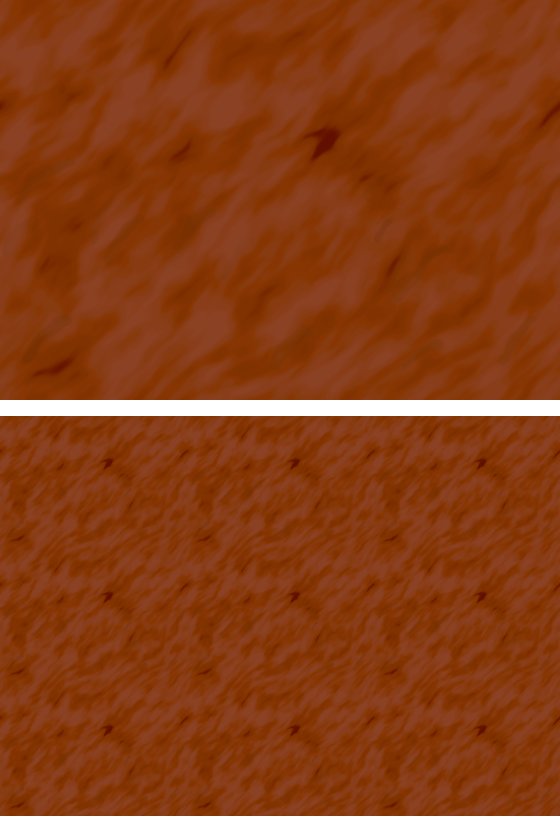
Top, the tile; bottom, the same tile 3 across and 3 down.
A Shadertoy shader for this texture:

```glsl
// Rust-brown painted surface with soft diagonal smears of pink, orange and umber.
// Layers of slanted, wrapping gradient noise choose the pigment; a few faint
// curved brush strokes and deep red cores lie on top. Tiles in both directions.

// Usual sine hash
float hash(vec2 p) {
    return fract(sin(dot(p, vec2(127.1, 311.7))) * 43758.5453);
}

// Gradient of a lattice corner, equal for all corners one whole tile apart
vec2 cornerGradient(vec2 corner, vec4 m, float seed) {
    float cells = m.x * m.w - m.y * m.z;
    vec2 wrapped = vec2(m.w * corner.x - m.y * corner.y,
                        m.x * corner.y - m.z * corner.x);
    wrapped = floor(mod(wrapped + 0.5, cells));
    float angle = 6.28318 * hash(wrapped + seed);
    return vec2(cos(angle), sin(angle));
}

// Noise on a slanted lattice: m.xy counts cells across the grain, m.zw along it.
// Whole numbers in m make it wrap on the unit square.
float slantNoise(vec2 uv, vec4 m, float seed) {
    vec2 q = vec2(dot(uv, m.xy), dot(uv, m.zw));
    vec2 i = floor(q), f = q - i;
    vec2 s = f * f * f * (f * (f * 6.0 - 15.0) + 10.0);
    vec2 e = vec2(1.0, 0.0);
    float a = dot(cornerGradient(i, m, seed), f);
    float b = dot(cornerGradient(i + e.xy, m, seed), f - e.xy);
    float c = dot(cornerGradient(i + e.yx, m, seed), f - e.yx);
    float d = dot(cornerGradient(i + 1.0, m, seed), f - 1.0);
    return mix(mix(a, b, s.x), mix(c, d, s.x), s.y);
}

// Pigment from deep umber (0) to dusty pink (1)
vec3 pigment(float t) {
    vec3 col = mix(vec3(0.46, 0.14, 0.0), vec3(0.50, 0.195, 0.0), smoothstep(0.0, 0.10, t));
    col = mix(col, vec3(0.53, 0.21, 0.01), smoothstep(0.12, 0.30, t));
    col = mix(col, vec3(0.53, 0.23, 0.06), smoothstep(0.32, 0.54, t));
    col = mix(col, vec3(0.54, 0.24, 0.10), smoothstep(0.54, 0.76, t));
    return mix(col, vec3(0.545, 0.26, 0.14), smoothstep(0.80, 0.97, t));
}

// Coverage of scattered, slightly bent brush strokes
float brushStrokes(vec2 uv) {
    vec2 tile = vec2(1.4, 1.0);
    float cover = 0.0;
    for (int k = 0; k < 18; k++) {
        float id = float(k);
        vec2 centre = vec2(hash(vec2(id, 3.0)), 0.12 + 0.45 * hash(vec2(id, 8.0)));
        vec2 p = (fract(uv - centre + 0.5) - 0.5) * tile;
        float angle = 0.65 + 0.5 * hash(vec2(id, 14.0));
        vec2 dir = vec2(cos(angle), sin(angle));
        p = vec2(dot(p, dir), dot(p, vec2(-dir.y, dir.x)));
        p.y += 2.5 * p.x * p.x;
        float halfLength = 0.03 + 0.05 * hash(vec2(id, 21.0));
        p.x -= clamp(p.x, -halfLength, halfLength);
        float radius = 0.008 + 0.010 * hash(vec2(id, 27.0));
        float stroke = 1.0 - smoothstep(radius - 0.004, radius + 0.004, length(p));
        cover = max(cover, stroke * (0.35 + 0.65 * hash(vec2(id, 33.0))));
    }
    return cover;
}

void mainImage(out vec4 fragColor, in vec2 fragCoord) {
    vec2 uv = fragCoord / iResolution.xy;

    // Bend the grain, then fray its edges
    vec4 broad = vec4(4.0, 0.0, 0.0, 3.0);
    vec4 small = vec4(25.0, 0.0, 0.0, 18.0);
    vec2 bent = uv + 0.045 * vec2(slantNoise(uv, broad, 5.0), slantNoise(uv, broad, 17.0));
    bent += 0.009 * vec2(slantNoise(uv, small, 29.0), slantNoise(uv, small, 41.0));

    // Smears from wide patches down to thin bristle marks
    float tone = 0.35 * slantNoise(uv, broad, 53.0);
    tone += 0.75 * slantNoise(bent, vec4(9.0, -6.0, 4.0, 3.0), 61.0);
    tone += 0.90 * slantNoise(bent, vec4(18.0, -13.0, 7.0, 5.0), 73.0);
    tone += 0.48 * slantNoise(bent, vec4(34.0, -25.0, 13.0, 9.0), 89.0);
    tone += 0.16 * slantNoise(bent, vec4(70.0, -50.0, 21.0, 15.0), 97.0);

    // Spread the tone evenly over the pigments
    vec3 col = pigment(0.52 + 0.5 * tanh(2.6 * tone));

    // Deep red cores of the darkest smears
    col = mix(col, vec3(0.36, 0.04, 0.0), 0.8 * smoothstep(0.62, 1.0, -tone));

    // Thin olive-brown glaze strokes
    col = mix(col, vec3(0.41, 0.19, 0.03), 0.30 * brushStrokes(bent));

    fragColor = vec4(col, 1.0);
}
```
